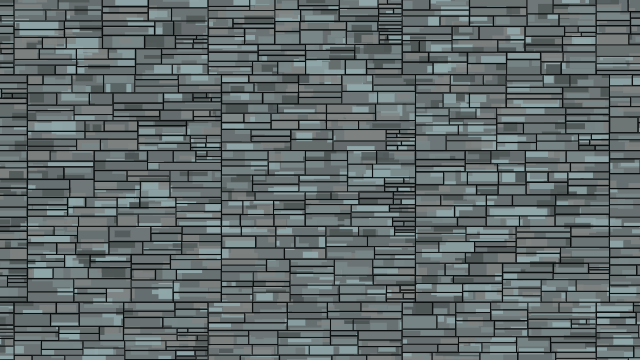
Reproduce this texture procedurally as a Shadertoy shader.

```glsl
// Slate ashlar wall: panels are cut again and again into flat stones with
// thin dark joints. Layers of flat, translucent rectangles mottle the stones
// in grey, pale blue and charcoal.

// Sine-free hash: three values in 0..1 from a 2D cell
vec3 hash3(vec2 cell) {
    vec3 q = fract(cell.xyx * vec3(0.1031, 0.1030, 0.0973));
    q += dot(q, q.yxz + 33.33);
    return fract((q.xxy + q.yzz) * q.zyx);
}

// Signed distance to an axis-aligned box
float boxDistance(vec2 p, vec2 halfSize) {
    vec2 d = abs(p) - halfSize;
    return length(max(d, 0.0)) + min(max(d.x, d.y), 0.0);
}

// Cuts a panel into stones; returns the distance to the nearest joint
float stoneJoint(vec2 p, vec2 size, inout vec2 id) {
    vec2 lo = vec2(0.0), hi = size;
    for (int i = 0; i < 11; i++) {
        vec2 s = hi - lo;
        vec3 h = hash3(id);
        // Stones become small toward the right end of each panel
        float maxArea = lo.x > 0.83 * size.x ? 0.0009 : mix(0.0030, 0.0056, h.z);
        if (s.x * s.y < maxArea) break;

        bool upright = s.x > s.y * mix(3.0, 5.2, h.y);
        int axis = upright ? 0 : 1;
        float cut = mix(lo[axis], hi[axis], mix(0.34, 0.66, h.x));
        float side = step(cut, p[axis]);
        if (side > 0.5) lo[axis] = cut; else hi[axis] = cut;
        id = floor(hash3(id + 17.0).xy * 997.0) + side;
    }
    vec2 d = min(p - lo, hi - p);
    return min(d.x, d.y);
}

// Paints one layer of scattered rectangles over the colour
vec3 addPatches(vec3 color, vec2 p, vec2 cellSize, float layer, float px) {
    p.y += layer * 0.0137;
    float row = floor(p.y / cellSize.y);
    p.x += hash3(vec2(row, layer * 31.0)).x * cellSize.x;
    vec2 cell = floor(p / cellSize);
    vec3 shape = hash3(cell + layer * 57.0 + 200.0);
    vec3 kind = hash3(cell + layer * 91.0 + 500.0);

    vec2 halfSize = 0.5 * cellSize * mix(vec2(0.4, 0.3), vec2(1.0), shape.xy);
    vec2 slack = 0.5 * cellSize - halfSize;
    vec2 center = (cell + 0.5) * cellSize + slack * (2.0 * kind.yz - 1.0);
    float mask = clamp(0.5 - boxDistance(p - center, halfSize) / px, 0.0, 1.0);

    vec3 paleBlue = vec3(0.565, 0.655, 0.665);
    vec3 warmGrey = vec3(0.500, 0.515, 0.510);
    vec3 coolGrey = vec3(0.470, 0.525, 0.530);
    vec3 charcoal = vec3(0.300, 0.330, 0.330);
    vec3 tone = mix(warmGrey, coolGrey, step(0.4, shape.z));
    if (kind.x < 0.12) tone = paleBlue;
    else if (kind.x > 0.37) tone = charcoal;
    float opacity = step(kind.x, 0.44) * mix(0.75, 1.0, shape.z);
    return mix(color, tone, mask * opacity);
}

void mainImage(out vec4 fragColor, in vec2 fragCoord) {
    float px = 1.0 / iResolution.y;
    vec2 uv = fragCoord * px;

    // Panels, with each row pushed sideways a little
    vec2 panelSize = vec2(0.539, 0.2106);
    vec2 p = uv + vec2(0.0, 0.05);
    float panelRow = floor(p.y / panelSize.y);
    p.x += 0.5 - 0.037 * step(0.3, hash3(vec2(panelRow, 8.0)).x);
    vec2 panel = floor(p / panelSize);
    vec2 stone = panel * vec2(13.0, 29.0) + 40.0;
    float joint = stoneJoint(p - panel * panelSize, panelSize, stone);
    vec3 h = hash3(stone + 71.0);

    // Base slate, then patches: half cling to a stone, half cross the joints
    vec3 color = vec3(0.410, 0.443, 0.447) * mix(0.95, 1.06, h.x);
    color += vec3(0.012, 0.0, -0.004) * (h.y - 0.5);
    for (int i = 0; i < 4; i++) {
        float layer = float(i);
        vec2 shift = i % 2 == 0 ? floor(h.xy * 40.0) * 0.171 : vec2(0.0);
        vec2 cellSize = mix(vec2(0.15, 0.055), vec2(0.085, 0.027), layer / 3.0);
        color = addPatches(color, uv + shift, cellSize, layer, px);
    }

    // Dark joints of uneven weight
    float halfWidth = mix(0.0012, 0.0023, h.z);
    float jointMask = 1.0 - clamp((joint - halfWidth) / px + 0.5, 0.0, 1.0);
    color = mix(color, vec3(0.045, 0.055, 0.055), jointMask);

    fragColor = vec4(color, 1.0);
}
```
